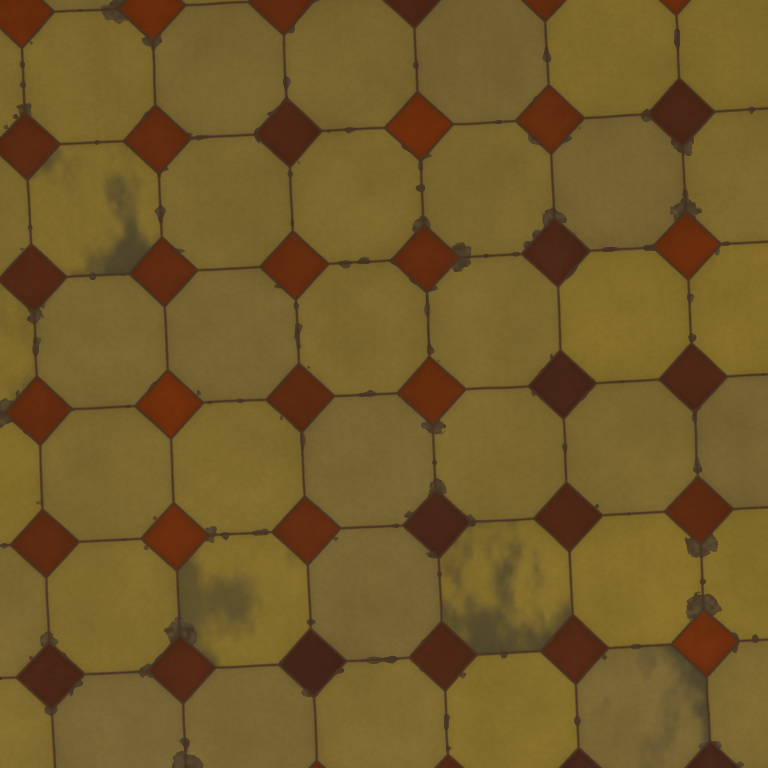
This texture is drawn by a Shadertoy shader. Its source:

```glsl
// Worn floor of ochre octagon tiles with small red-brown diamond insets, slightly rotated.

float hash(vec2 p) {
    return fract(sin(dot(p, vec2(127.1, 311.7))) * 43758.5453);
}

float noise(vec2 p) {
    vec2 i = floor(p), f = fract(p);
    f = f * f * (3.0 - 2.0 * f);
    return mix(mix(hash(i), hash(i + vec2(1, 0)), f.x),
               mix(hash(i + vec2(0, 1)), hash(i + vec2(1, 1)), f.x), f.y);
}

float fbm(vec2 p) {
    float sum = 0.0, amplitude = 0.5;
    for (int i = 0; i < 4; i++) {
        sum += amplitude * noise(p);
        p = p * 2.03 + 17.3;
        amplitude *= 0.5;
    }
    return sum / 0.9375;
}

void mainImage(out vec4 fragColor, in vec2 fragCoord) {
    vec2 uv = fragCoord / iResolution.y;

    // Tilted lattice: diamonds sit on whole numbers, octagons between them
    mat2 lattice = mat2(0.1705, 0.0086, -0.0079, 0.1725);
    vec2 q = inverse(lattice) * (uv - vec2(0.391, 0.482));
    float pixel = 1.0 / (0.171 * iResolution.y);
    vec2 octagonId = floor(q);
    vec2 diamondId = floor(q + 0.5);
    vec2 f = q - diamondId + 0.007 * (vec2(noise(q * 5.0), noise(q * 5.0 + 40.0)) - 0.5);
    vec2 a = abs(f);

    // Distances to the diamond outline and to the nearest joint
    float diamond = (a.x + a.y - 0.26) * 0.7071;
    float joint = diamond < 0.0 ? -diamond : min(diamond, min(a.x, a.y));

    // Octagon glaze: a tone per tile, with soft mottling
    float mottle = fbm(q * 3.0 + 9.0) - 0.5;
    vec3 octagonColor = mix(vec3(0.445, 0.375, 0.205), vec3(0.51, 0.42, 0.16),
                            hash(octagonId + 3.7));
    octagonColor *= 1.0 + 0.12 * mottle;

    // Grey smoky stains on a few octagons
    float stained = smoothstep(0.84, 0.92, hash(octagonId + 21.4));
    float smoke = smoothstep(0.4, 0.72, fbm(q * vec2(3.2, 2.0) + octagonId * 5.0));
    octagonColor = mix(octagonColor, vec3(0.27, 0.24, 0.17), 0.8 * stained * smoke);

    // Diamonds range from dark brown to brick red
    float redness = hash(diamondId + 8.2);
    vec3 diamondColor = mix(vec3(0.26, 0.145, 0.095), vec3(0.42, 0.18, 0.05), redness);
    diamondColor *= 1.0 + 0.2 * mottle;
    vec3 color = mix(diamondColor, octagonColor, smoothstep(-pixel, pixel, diamond));

    // Chips at the diamond corners and nicks along the joints
    vec2 side = a.x > a.y ? vec2(sign(f.x), 0.0) : vec2(0.0, sign(f.y));
    float corner = length(vec2(max(a.x, a.y) - 0.26, min(a.x, a.y)));
    float chipSize = 0.03 + 0.15 * pow(hash(diamondId + 0.3 * side), 5.0);
    float chip = corner + 0.11 * fbm(q * 16.0) - chipSize;
    float nick = joint - 0.045 * smoothstep(0.72, 0.95, noise(q * 13.0 + 60.0));
    float wear = 1.0 - smoothstep(-pixel, pixel, min(chip, nick));
    wear *= smoothstep(-0.02, 0.0, diamond);
    vec3 mortar = mix(vec3(0.25, 0.19, 0.13), vec3(0.34, 0.28, 0.20), noise(q * 30.0));
    color = mix(color, mortar, 0.9 * wear);

    // Thin dark joints with a faint grimy border
    color *= 1.0 - 0.1 * exp(-joint * 28.0);
    float jointMask = 1.0 - smoothstep(0.009 - pixel, 0.009 + pixel, joint);
    color = mix(color, vec3(0.27, 0.19, 0.13), 0.85 * jointMask);

    // Fine grain and light slightly dimmer toward the top
    color *= 1.0 + 0.04 * (noise(uv * 260.0) - 0.5);
    color *= 1.03 - 0.06 * uv.y;
    fragColor = vec4(color, 1.0);
}
```
